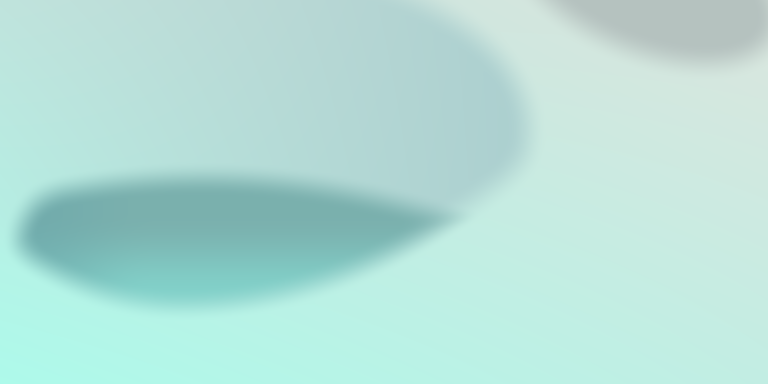
This background is drawn by a WebGL 2 fragment shader. Its source:

```glsl
#version 300 es
precision highp float;
// Soft aqua backdrop: a four-corner gradient under a pale mist dome,
// a dark teal leaf along its lower rim and a grey haze at the top right.
// Shapes are approximate signed distances, blended through wide soft edges.

uniform vec2 u_resolution;
out vec4 fragColor;

// Canvas space: x from 0 to 2, y from 0 to 1
const vec2 CANVAS = vec2(2.0, 1.0);

// Gradient corners
const vec3 BOTTOM_LEFT  = vec3(0.68, 0.98, 0.92);
const vec3 BOTTOM_RIGHT = vec3(0.76, 0.93, 0.89);
const vec3 TOP_LEFT     = vec3(0.76, 0.90, 0.87);
const vec3 TOP_RIGHT    = vec3(0.86, 0.90, 0.87);

// Shape colours
const vec3 MIST      = vec3(0.67, 0.81, 0.81);
const vec3 HAZE      = vec3(0.71, 0.76, 0.75);
const vec3 LEAF_TOP  = vec3(0.48, 0.69, 0.68);
const vec3 LEAF_BASE = vec3(0.51, 0.82, 0.79);
const vec3 LEAF_SIDE = vec3(0.42, 0.66, 0.67);

// Shape placement
const vec2 DOME_CENTER = vec2(0.482, 0.661);
const vec2 DOME_SIZE   = vec2(0.893, 0.458);
const vec2 HAZE_CENTER = vec2(1.680, 1.052);
const vec2 HAZE_SIZE   = vec2(0.339, 0.216);
const float HAZE_TILT  = -0.46;
const vec2 RIM_LOW     = vec2(0.469, 0.206);
const vec2 RIM_BEND    = vec2(0.80, 0.46);   // left and right of the low point
const vec2 LEAF_CREST  = vec2(0.521, 0.536);
const float LEAF_BEND  = 0.253;
const vec2 LEAF_TIP    = vec2(0.052, 0.375);
const float TIP_BEND   = 4.6;

// Edge softness
const float DOME_BLUR = 0.052;
const float LEAF_BLUR = 0.045;
const float HAZE_BLUR = 0.050;
const float JOIN      = 0.030;

// Distance to an ellipse sheared by a correlation between -1 and 1
float ellipse(vec2 p, vec2 size, float tilt) {
    vec2 q = p / size;
    float norm = 1.0 - tilt * tilt;
    float k = sqrt((dot(q, q) - 2.0 * tilt * q.x * q.y) / norm);
    vec2 slope = (q - tilt * q.yx) / (norm * size);
    return (k - 1.0) * k / max(length(slope), 1e-4);
}

// Distance below the upward parabola y = bend * x * x
float parabola(vec2 p, float bend) {
    float slope = 2.0 * bend * p.x;
    return (bend * p.x * p.x - p.y) * inversesqrt(1.0 + slope * slope);
}

// Intersection with a rounded join
float smoothMax(float a, float b, float k) {
    float h = max(k - abs(a - b), 0.0) / k;
    return max(a, b) + 0.25 * h * h * k;
}

float coverage(float d, float blur) {
    return 1.0 - smoothstep(-blur, blur, d);
}

void main() {
    vec2 uv = gl_FragCoord.xy / u_resolution;
    vec2 p = uv * CANVAS;

    // Base gradient
    vec3 color = mix(mix(BOTTOM_LEFT, BOTTOM_RIGHT, uv.x),
                     mix(TOP_LEFT, TOP_RIGHT, uv.x), uv.y);

    // Grey haze
    float haze = ellipse(p - HAZE_CENTER, HAZE_SIZE, HAZE_TILT);
    color = mix(color, HAZE, coverage(haze, HAZE_BLUR));

    // Mist dome, cut by the lower rim and fading to the left
    vec2 r = p - RIM_LOW;
    float rim = parabola(r, r.x < 0.0 ? RIM_BEND.x : RIM_BEND.y);
    float dome = smoothMax(ellipse(p - DOME_CENTER, DOME_SIZE, 0.0), rim, JOIN);
    float density = mix(0.10, 0.95, clamp(p.x / 1.3, 0.0, 1.0));
    color = mix(color, MIST, density * coverage(dome, DOME_BLUR));

    // Teal leaf between the rim, its crest and a rounded left end
    vec2 c = p - LEAF_CREST;
    float crest = parabola(vec2(c.x, -c.y), LEAF_BEND);
    float tip = parabola((p - LEAF_TIP).yx, TIP_BEND);
    float leaf = smoothMax(smoothMax(rim, crest, JOIN), tip, JOIN);
    vec3 leafColor = mix(LEAF_BASE, LEAF_TOP, smoothstep(0.22, 0.44, p.y));
    float side = 1.0 - smoothstep(0.05, 0.40, p.x);
    leafColor = mix(leafColor, LEAF_SIDE, 0.6 * side);
    color = mix(color, leafColor, coverage(leaf, LEAF_BLUR));

    fragColor = vec4(color, 1.0);
}
```
